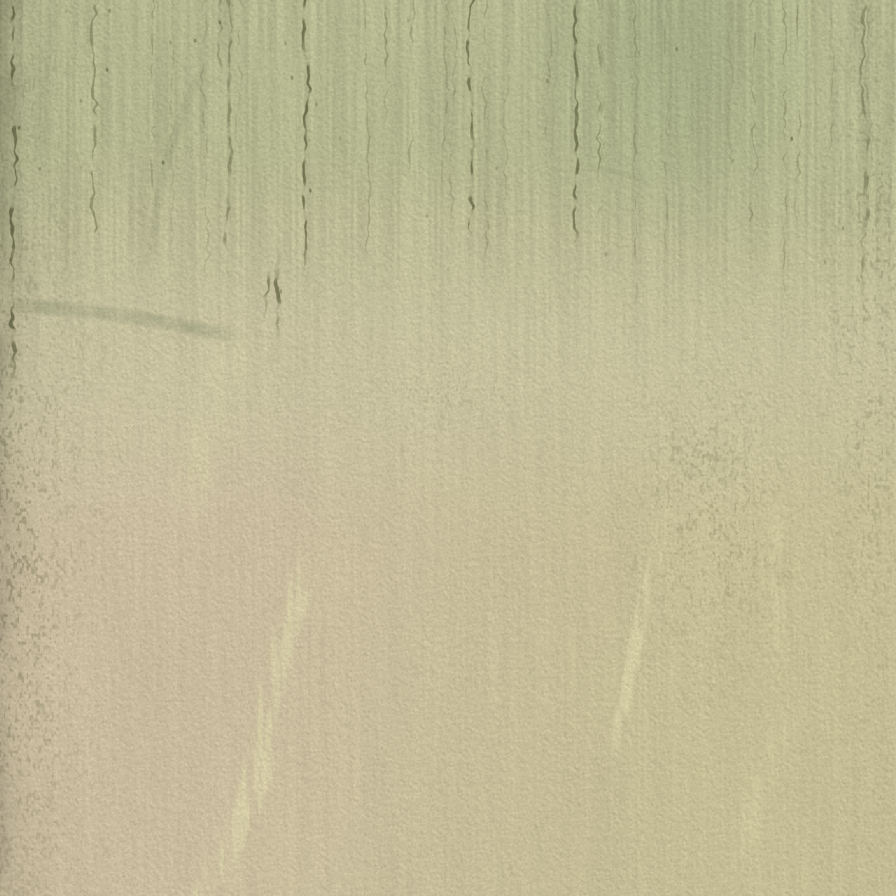
Write a WebGL 1 fragment shader that draws this texture.

```glsl
precision highp float;
// Weathered plaster wall: green drips at the top fading to warm, grainy beige.
uniform vec2 u_resolution;

const vec3 GREEN = vec3(0.705, 0.715, 0.560);
const vec3 DEEP_GREEN = vec3(0.635, 0.665, 0.512);
const vec3 PALE = vec3(0.777, 0.757, 0.620);
const vec3 ROSE = vec3(0.790, 0.738, 0.622);
const vec3 OCHRE = vec3(0.770, 0.741, 0.585);
const vec3 STAIN = vec3(0.360, 0.365, 0.235);
const vec3 SMEAR = vec3(0.570, 0.590, 0.460);
const vec3 CHALK = vec3(0.850, 0.825, 0.660);
const float GRAIN = 0.075;
const float STREAKS = 0.13;
const float DRIP_COLUMNS = 34.0;
const float SPECK_CELLS = 30.0;

float hash(vec2 p) {
  vec3 q = fract(vec3(p.xyx) * 0.1031);
  q += dot(q, q.yzx + 33.33);
  return fract((q.x + q.y) * q.z);
}

float noise(vec2 p) {
  vec2 i = floor(p), f = fract(p);
  f = f * f * (3.0 - 2.0 * f);
  return mix(mix(hash(i), hash(i + vec2(1, 0)), f.x),
             mix(hash(i + vec2(0, 1)), hash(i + 1.0), f.x), f.y);
}

float fbm(vec2 p) {
  return 0.55 * noise(p) + 0.3 * noise(p * 2.1 + 17.0) + 0.15 * noise(p * 4.3 + 31.0);
}

float blob(vec2 p, vec2 center, vec2 radius) {
  vec2 d = (p - center) / radius;
  return exp(-dot(d, d));
}

// Bowed brush stroke from a to b with tapered ends.
float stroke(vec2 p, vec2 a, vec2 b, float bow, float width) {
  vec2 axis = normalize(b - a);
  float t = dot(p - a, axis) / length(b - a);
  float side = dot(p - a, vec2(-axis.y, axis.x)) - bow * 4.0 * t * (1.0 - t);
  return smoothstep(-0.03, 0.12, t) * smoothstep(1.03, 0.8, t) * smoothstep(width, width * 0.35, abs(side));
}

// Ragged vertical crack between two heights.
float drip(vec2 p, float x, float low, float high, float width) {
  float wander = (noise(vec2(p.y * 22.0, x * 91.0)) - 0.5) * 0.008
               + (noise(vec2(p.y * 130.0, x * 57.0)) - 0.5) * 0.005;
  float w = width * (0.2 + noise(vec2(p.y * 90.0, x * 133.0)));
  float line = smoothstep(w + 0.0011, w - 0.0009, abs(p.x - x - wander));
  float tone = 0.15 + 0.85 * smoothstep(0.25, 0.65, noise(vec2(p.y * 75.0, x * 211.0)));
  return line * tone * smoothstep(low, low + 0.06, p.y) * smoothstep(high, high - 0.02, p.y);
}

float scatteredDrips(vec2 p) {
  float sum = 0.0;
  for (int i = 0; i < 34; i++) {
    float id = float(i), x = (id + hash(vec2(id, 3))) / DRIP_COLUMNS;
    sum += drip(p, x, 0.64 + 0.24 * hash(vec2(id, 8)), 1.1, 0.0011) * (0.1 + 0.5 * hash(vec2(id, 5)));
  }
  return sum;
}

float specks(vec2 p) {
  vec2 cell = floor(p * SPECK_CELLS);
  vec2 center = 0.2 + 0.6 * vec2(hash(cell + 4.0), hash(cell + 9.0));
  float d = length((fract(p * SPECK_CELLS) - center) * vec2(1.0, 0.65));
  float chosen = step(mix(0.992, 0.90, smoothstep(0.6, 0.85, p.y)), hash(cell + 21.0));
  return chosen * smoothstep(0.07, 0.02, d) * (0.3 + 0.7 * hash(cell + 33.0));
}

vec3 wallBase(vec2 p) {
  float cloud = fbm(p * vec2(5, 4)) - 0.5;
  vec3 col = mix(ROSE, OCHRE, smoothstep(0.1, 0.85, p.x + 0.2 * cloud - 0.2 * p.y));
  col = mix(col, PALE, 0.8 * smoothstep(0.38, 0.62, p.y + 0.1 * cloud));
  col = mix(col, GREEN, smoothstep(0.59, 0.86, p.y + 0.08 * cloud));
  col = mix(col, DEEP_GREEN, 0.8 * blob(p, vec2(0.75, 0.95), vec2(0.13, 0.17)));
  return col * (1.0 + 0.025 * cloud);
}

void main() {
  vec2 p = gl_FragCoord.xy / u_resolution;
  vec3 col = wallBase(p);
  // Fine vertical streaks
  float streak = 0.75 * noise(p * vec2(290, 8)) + 0.25 * noise(p * vec2(120, 4)) - 0.5;
  col *= 1.0 + STREAKS * streak * mix(0.3, 1.0, smoothstep(0.55, 0.85, p.y));

  // Chalky strokes, broken into thin fibres
  float fibre = 0.1 + 0.9 * smoothstep(0.35, 0.65, noise(p * vec2(210, 22)));
  float chalk = stroke(p, vec2(0.355, 0.40), vec2(0.275, 0.08), -0.01, 0.020)
    + stroke(p, vec2(0.300, 0.16), vec2(0.200, -0.05), 0.005, 0.020)
    + 1.2 * stroke(p, vec2(0.750, 0.45), vec2(0.685, 0.15), -0.004, 0.011)
    + 0.6 * stroke(p, vec2(0.872, 0.44), vec2(0.864, 0.25), 0.0, 0.013)
    + 0.5 * stroke(p, vec2(0.890, 0.22), vec2(0.825, 0.01), -0.01, 0.018)
    + 0.5 * stroke(p, vec2(0.270, 0.63), vec2(0.200, 0.41), 0.0, 0.030);
  col = mix(col, CHALK, 0.6 * min(chalk, 1.1) * fibre);

  // Grey-green brush smears
  float smear = stroke(p, vec2(0.005, 0.66), vec2(0.275, 0.622), 0.006, 0.011)
    + 0.6 * stroke(p, vec2(0.230, 0.93), vec2(0.168, 0.69), -0.015, 0.007)
    + 0.5 * stroke(p, vec2(0.660, 0.812), vec2(0.730, 0.79), 0.005, 0.005);
  col = mix(col, SMEAR, 0.55 * smear * (0.4 + 0.6 * noise(p * 90.0)));

  // Cracks and specks
  float cracks = drip(p, 0.015, 0.56, 1.1, 0.0021) + drip(p, 0.342, 0.68, 1.1, 0.0016)
    + drip(p, 0.312, 0.61, 0.73, 0.0025) + drip(p, 0.295, 0.63, 0.70, 0.0020)
    + drip(p, 0.526, 0.70, 1.1, 0.0016) + drip(p, 0.643, 0.70, 1.1, 0.0018)
    + 0.6 * (drip(p, 0.105, 0.68, 1.1, 0.0015) + drip(p, 0.255, 0.68, 1.1, 0.0017)
    + drip(p, 0.667, 0.74, 1.1, 0.0016) + drip(p, 0.965, 0.66, 1.1, 0.0022));
  col = mix(col, STAIN, min(0.7 * cracks + 0.6 * scatteredDrips(p) + 0.65 * specks(p), 0.8));

  // Fine worn flecks
  float wear = blob(p, vec2(0.0, 0.4), vec2(0.08, 0.4)) + 0.6 * blob(p, vec2(0.79, 0.43), vec2(0.08, 0.14))
    + 0.7 * blob(p, vec2(0.97, 0.65), vec2(0.04, 0.35)) + 0.4 * blob(p, vec2(0.5, 0.56), vec2(0.07, 0.03));
  float fleck = smoothstep(0.56, 0.85, noise(p * vec2(390, 230)) * 0.75 + noise(p * vec2(80, 40)) * 0.25);
  col = mix(col, STAIN, 0.28 * min(wear + 0.12, 1.0) * fleck);

  // Plaster grain and darkened left border
  vec2 g = mat2(0.8, 0.6, -0.6, 0.8) * p * 330.0;
  float relief = noise(g) - noise(g + vec2(0.1, -0.8));
  col *= 1.0 + GRAIN * (0.8 * relief + 0.7 * (hash(floor(p * 512.0)) - 0.5));
  col *= 1.0 - 0.2 * exp(-p.x * 42.0) * (0.5 + 0.5 * p.y) * (0.4 + 1.2 * fbm(p * vec2(40, 20)));
  gl_FragColor = vec4(col, 1.0);
}
```
